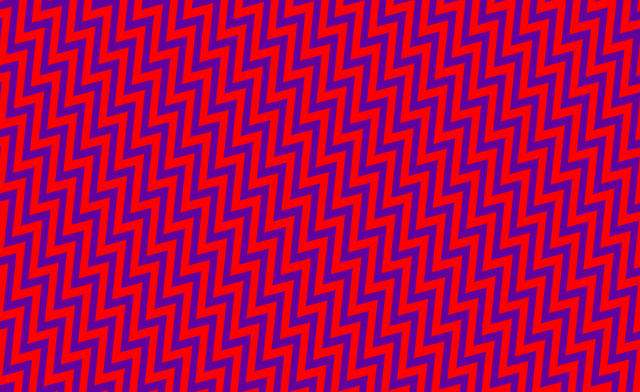
A Shadertoy shader for this pattern:

```glsl
// Slanted staircase zigzag stripes in red and violet.

const vec3 RED = vec3(1.0, 0.0, 0.0);
const vec3 VIOLET = vec3(0.38, 0.0, 0.61);

// Directions of the two zigzag legs, in canvas heights
const vec2 STEEP_LEG = vec2(-0.11, -1.0);
const vec2 SHORT_LEG = vec2(0.966, 0.259);

// Leg coordinates: x runs down the steep leg, y out along the short leg
const vec2 STEP = vec2(0.1232, 0.0570);
const vec2 STRIPE_SHIFT = vec2(-0.0450, 0.0400);
const vec2 ANCHOR = vec2(0.753, 0.614);
const float RED_SHARE = 0.52;

// Signed distance to an endless staircase, positive on its upper right side
float staircase(vec2 leg, vec2 stepSize) {
    float base = floor(leg.x / stepSize.x);
    float d = -1.0;
    for (int i = -1; i <= 1; i++) {
        float n = base + float(i);
        float quadrant = min(leg.y - n * stepSize.y, (n + 1.0) * stepSize.x - leg.x);
        d = max(d, quadrant);
    }
    return d;
}

// Smoothed coverage of the side above a staircase
float above(vec2 leg, vec2 stepSize, float blur) {
    return smoothstep(-blur, blur, staircase(leg, stepSize));
}

// Coverage of repeated stripes, each lying between two shifted staircases
float zigzagStripes(vec2 leg, vec2 stepSize, vec2 shift, float share, float blur) {
    // Fold to the nearest stripe, measured across the staircase axis
    float across = leg.y / stepSize.y - leg.x / stepSize.x;
    float period = shift.y / stepSize.y - shift.x / stepSize.x;
    leg -= round(across / period) * shift;

    float coverage = 0.0;
    for (int i = -2; i <= 2; i++) {
        vec2 q = leg - float(i) * shift;
        coverage += above(q + share * shift, stepSize, blur) - above(q, stepSize, blur);
    }
    return clamp(coverage, 0.0, 1.0);
}

void mainImage(out vec4 fragColor, in vec2 fragCoord) {
    vec2 p = fragCoord / iResolution.y - ANCHOR;
    p.x -= 0.5 * (iResolution.x / iResolution.y - 512.0 / 314.0);

    vec2 leg = inverse(mat2(STEEP_LEG, SHORT_LEG)) * p;
    float blur = 0.85 / iResolution.y;
    float red = zigzagStripes(leg, STEP, STRIPE_SHIFT, RED_SHARE, blur);

    fragColor = vec4(mix(VIOLET, RED, red), 1.0);
}
```
